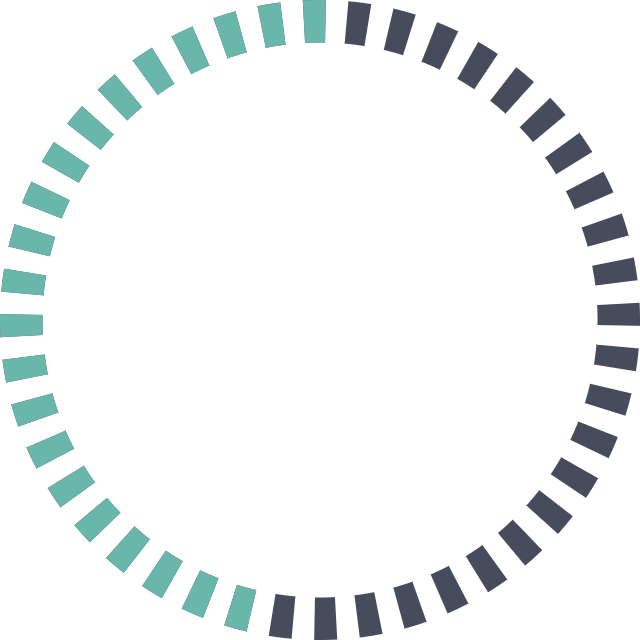
A Shadertoy shader for this background:

```glsl
#define DASH_COUNT 44.0
#define DASH_FILL 0.505
#define START_SHIFT -0.125
#define TEAL_FIRST 24.0
#define INNER_RADIUS 0.4336
#define OUTER_RADIUS 0.5
#define PAPER vec3(1.0)
#define SLATE vec3(0.275, 0.298, 0.361)
#define TEAL vec3(0.412, 0.718, 0.667)

const float TAU = 6.2831853;

// Signed distance to a ring sector centred on angle zero
float sectorDistance(float radius, float angle, float halfAngle) {
    float ring = max(INNER_RADIUS - radius, radius - OUTER_RADIUS);
    float sides = radius * sin(abs(angle) - halfAngle);
    return max(ring, sides);
}

void mainImage(out vec4 fragColor, in vec2 fragCoord) {
    float canvas = min(iResolution.x, iResolution.y);
    vec2 p = (fragCoord - 0.5 * iResolution.xy) / canvas;
    float pixel = 1.0 / canvas;

    // Clockwise turn from the top, counted in dashes
    float turn = atan(p.x, p.y) / TAU * DASH_COUNT - START_SHIFT;
    float index = mod(floor(turn + 0.5), DASH_COUNT);
    float offset = fract(turn + 0.5) - 0.5;

    // Repeated dash and its smooth coverage
    float step_ = TAU / DASH_COUNT;
    float d = sectorDistance(length(p), offset * step_, 0.5 * DASH_FILL * step_);
    float coverage = clamp(0.5 - d / pixel, 0.0, 1.0);

    // Slate dashes all round, with teal laid over the left side
    float isTeal = index < 0.5 || index > TEAL_FIRST - 0.5 ? 1.0 : 0.0;
    vec3 color = mix(PAPER, SLATE, coverage);
    color = mix(color, TEAL, coverage * isTeal);
    fragColor = vec4(color, 1.0);
}
```
